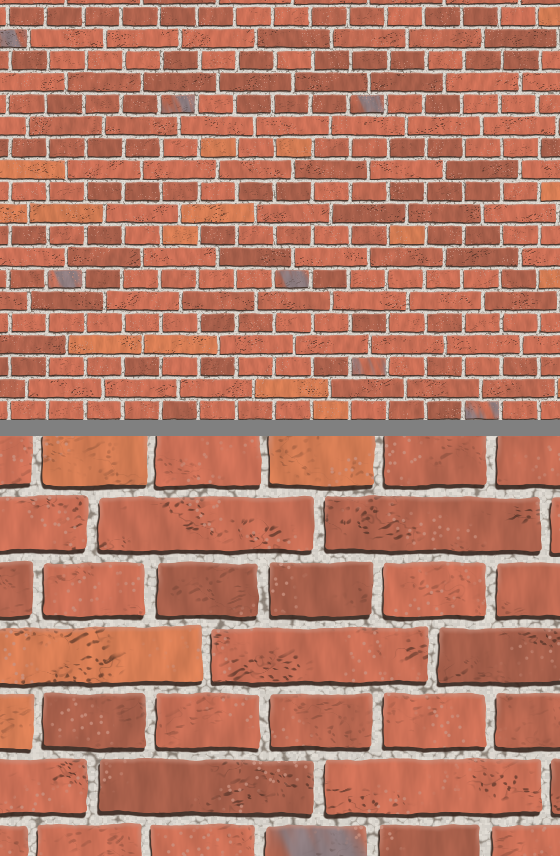
Top, the full canvas; bottom, a detail of the centre.
Write a Shadertoy shader that draws this texture.

```glsl
// A weathered brick wall: courses of short headers alternate with courses of
// long stretchers. Each brick is a warped rounded box with hashed colour;
// cellular noise makes pits and mortar grit, layered sines make stains.

#define COURSES 19.2
#define STRETCHER 3.457
#define JOINT vec2(0.16, 0.18)
#define WEAR 0.022
#define RED vec3(0.80, 0.44, 0.34)
#define DARK_RED vec3(0.65, 0.37, 0.29)
#define ORANGE vec3(0.86, 0.51, 0.33)
#define SCORCH vec3(0.52, 0.50, 0.53)
#define DUST vec3(0.79, 0.57, 0.50)
#define MORTAR vec3(0.85, 0.83, 0.80)
#define GRIT vec3(0.55, 0.51, 0.47)
#define SHADOW vec3(0.21, 0.14, 0.11)

float hash(vec2 p) {
    vec3 h = fract(p.xyx * 0.1031);
    h += dot(h, h.yzx + 33.33);
    return fract((h.x + h.y) * h.z);
}

// Distance to the nearest scattered point
float cells(vec2 p) {
    vec2 id = floor(p), f = fract(p);
    float nearest = 2.0;
    for (int y = -1; y <= 1; y++)
    for (int x = -1; x <= 1; x++) {
        vec2 n = vec2(x, y);
        vec2 seed = vec2(hash(id + n), hash(id + n + 57.0));
        nearest = min(nearest, length(n + seed - f));
    }
    return nearest;
}

// Layered sines, roughly -1 to 1
float waves(vec2 p) {
    float sum = 0.0, amp = 0.5;
    for (int i = 0; i < 4; i++) {
        sum += amp * sin(p.x + 1.7 * sin(p.y));
        p = mat2(0.8, 0.6, -0.6, 0.8) * p * 1.8 + 2.3;
        amp *= 0.55;
    }
    return sum;
}

float roundBox(vec2 p, vec2 halfSize, float radius) {
    vec2 d = abs(p) - halfSize + radius;
    return length(max(d, 0.0)) + min(max(d.x, d.y), 0.0) - radius;
}

void mainImage(out vec4 fragColor, in vec2 fragCoord) {
    // One unit is the height of a course
    vec2 q = fragCoord / iResolution.y * COURSES + vec2(0.0, 0.05);
    float px = COURSES / iResolution.y;

    // Bond: headers centred on stretchers, stretchers shifted by half
    float row = floor(q.y);
    bool header = mod(row, 2.0) < 0.5;
    float len = header ? 0.5 * STRETCHER : STRETCHER;
    float start = header ? 0.433 : (mod(row, 4.0) < 2.0 ? 1.3 : 1.3 + 0.5 * STRETCHER);
    start += 0.14 * (hash(vec2(row, 4.0)) - 0.5);
    float s = (q.x - start) / len;
    vec2 id = vec2(floor(s), row);
    vec2 local = vec2((fract(s) - 0.5) * len, fract(q.y) - 0.5);

    // Uneven edges, tilt and size
    float tone = hash(id + 11.3), kind = hash(id + 37.7), tilt = hash(id + 71.9);
    vec2 p = local + WEAR * vec2(waves(q * 6.0), waves(q * 5.0 + 9.0));
    p.y += 0.03 * (tilt - 0.5) * p.x - 0.015;
    vec2 halfSize = 0.5 * (vec2(len, 1.0) - JOINT) - vec2(0.04, 0.02) * (kind - 0.4);
    float brick = roundBox(p, halfSize, 0.05);
    float shade = roundBox(p + vec2(0.025, 0.065), halfSize, 0.05);

    // Mortar with grit and the shadow below each brick
    float grain = cells(q * 9.0);
    float blotch = waves(q * 2.3 + 5.0);
    vec3 col = mix(MORTAR, GRIT, smoothstep(0.5, 0.9, grain + 0.12 * blotch));
    col *= 0.95 + 0.1 * hash(floor(q * 24.0));
    col = mix(col, SHADOW, 0.9 * (1.0 - smoothstep(-px, px, shade)));

    // Brick body: hashed tone, a few orange or scorched ones
    vec3 face = mix(DARK_RED, RED, smoothstep(0.1, 0.6, tone + 0.1 * blotch));
    face = mix(face, ORANGE, 0.75 * step(kind, 0.07));
    float burn = smoothstep(-0.6, 0.5, waves(vec2(q.x * 3.0 + q.y, q.y * 0.8)));
    face = mix(face, SCORCH, 0.85 * burn * step(0.965, kind));
    face *= 1.0 + 0.07 * waves(vec2(q.x * 11.0, q.y * 3.0) + tone * 20.0);

    // Pits and scratches, heavier on the long faces
    float rough = header ? 0.35 : 0.85;
    float pit = 1.0 - smoothstep(0.1, 0.3, cells(vec2(5.0, 9.0) * q + waves(q * 4.0)));
    float worn = smoothstep(0.0, 0.6, waves(q * vec2(2.1, 3.7) + tone * 30.0));
    face = mix(face, SHADOW, 0.65 * rough * pit * worn);
    float crack = 1.0 - smoothstep(0.0, 0.07, abs(waves(q * vec2(3.0, 5.0) + kind * 40.0)));
    face = mix(face, SHADOW, 0.22 * rough * crack * worn);

    // Dusty rim and pale flecks
    float rim = smoothstep(-0.09, 0.0, brick) * smoothstep(-0.2, 0.4, p.y);
    float fleck = 1.0 - smoothstep(0.08, 0.22, cells(q * 6.0 + 19.0));
    fleck *= smoothstep(0.1, 0.6, blotch);
    face = mix(face, DUST, clamp(0.6 * rim + 0.8 * fleck, 0.0, 1.0));

    col = mix(face, col, smoothstep(-0.6 * px, 0.6 * px, brick));
    fragColor = vec4(clamp(col, 0.0, 1.0), 1.0);
}
```
